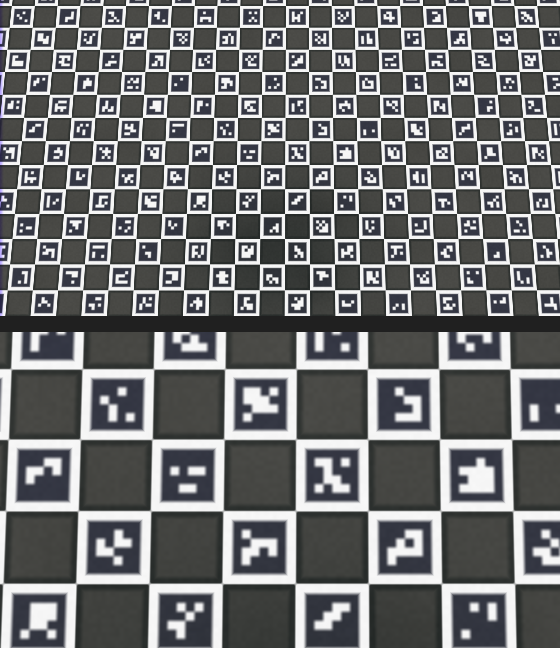
Top: the whole. Bottom: its middle third, enlarged.
Give the GLSL for this pattern, as a WebGL 2 fragment shader.

```glsl
#version 300 es
precision highp float;
// Checkerboard of dark squares and white-framed 4x4 code tiles, seen at a slight tilt.

uniform vec2 u_resolution;
out vec4 fragColor;

const vec3 WHITE    = vec3(0.965, 0.965, 0.965);
const vec3 CHARCOAL = vec3(0.285, 0.285, 0.270);
const vec3 DEEP     = vec3(0.155, 0.172, 0.165);
const vec3 INK      = vec3(0.205, 0.215, 0.265);
const vec3 FRINGE   = vec3(0.50, 0.42, 0.85);

const float FRAME_INNER = 0.365;             // half size of the ink square, in cells
const float BIT_PITCH = FRAME_INNER / 3.0;   // ink square is six bits wide
const float SOFTNESS = 0.035;                // lens blur, in cells

float hash(vec2 p) {
  vec3 q = fract(vec3(p.xyx) * 0.1031);
  q += dot(q, q.yzx + 33.33);
  return fract((q.x + q.y) * q.z);
}

float valueNoise(vec2 p) {
  vec2 i = floor(p), f = fract(p);
  f = f * f * (3.0 - 2.0 * f);
  return mix(mix(hash(i), hash(i + vec2(1, 0)), f.x),
             mix(hash(i + vec2(0, 1)), hash(i + vec2(1, 1)), f.x), f.y);
}

// Local cell width grows down the board: x is the column, y the row.
vec2 boardCoords(vec2 p, out float cellWidth) {
  float down = 1.0 - p.y - 0.0532;
  cellWidth = 0.07257 + 0.00829 * down;
  return vec2(p.x - 0.9412, 1.0592 * down) / cellWidth;
}

// One random bit of a tile; zero outside the 4x4 block.
float codeBit(vec2 cell, vec2 bit) {
  if (any(lessThan(bit, vec2(0))) || any(greaterThan(bit, vec2(3)))) return 0.0;
  return step(0.51, hash((cell + 40.0) * 5.0 + bit + 0.5));
}

// Bits joined with soft edges, so that neighbours merge into one shape.
float codeMask(vec2 cell, vec2 local, float blur) {
  vec2 g = local / BIT_PITCH + 1.5;
  vec2 i = floor(g);
  float s = min(blur / BIT_PITCH, 0.5);
  vec2 w = smoothstep(vec2(0.5 - s), vec2(0.5 + s), g - i);
  return mix(mix(codeBit(cell, i), codeBit(cell, i + vec2(1, 0)), w.x),
             mix(codeBit(cell, i + vec2(0, 1)), codeBit(cell, i + vec2(1, 1)), w.x), w.y);
}

// Smooth checkerboard: 1 on tiles, 0 on plain squares.
float checkerMask(vec2 local, float parity, float blur) {
  vec2 s = 2.0 * smoothstep(vec2(-blur), vec2(blur), 0.5 - abs(local)) - 1.0;
  return smoothstep(0.08, 0.75, 0.5 + 0.5 * parity * s.x * s.y);
}

void main() {
  vec2 p = gl_FragCoord.xy / u_resolution.y;
  float cellWidth;
  vec2 board = boardCoords(p, cellWidth);
  vec2 cell = floor(board + 0.5);
  vec2 local = board - cell;
  float parity = 1.0 - 2.0 * mod(cell.x + cell.y, 2.0);
  float blur = max(SOFTNESS, 0.7 / (u_resolution.y * cellWidth));
  float d = max(abs(local.x), abs(local.y));

  // Plain squares: dark rim, soft shadow low in the middle, faint mottling
  float rim = smoothstep(0.37, 0.46, d);
  float shadow = exp(-dot((p - vec2(0.88, 0.20)) * vec2(3.6, 4.4),
                          (p - vec2(0.88, 0.20)) * vec2(3.6, 4.4)));
  vec3 color = mix(CHARCOAL, DEEP, clamp(0.75 * rim + 0.75 * shadow, 0.0, 1.0));
  color += 0.025 * (valueNoise(p * 9.0) - 0.5);

  // White tiles, their ink squares and the code bits
  color = mix(color, WHITE, checkerMask(local, parity, blur));
  if (parity > 0.0) {
    float ink = 1.0 - smoothstep(FRAME_INNER - blur, FRAME_INNER + blur, d);
    vec3 inkColor = mix(INK, DEEP, 0.5 * shadow);
    color = mix(color, inkColor, ink);
    color = mix(color, WHITE, codeMask(cell, local, blur));
  }

  // Coloured fringe at the left edge, then fine sensor grain
  color = mix(color, color * FRINGE * 1.3, 0.7 * (1.0 - smoothstep(0.0, 0.014, p.x)));
  color += 0.016 * (valueNoise(p * 210.0) - 0.5);
  fragColor = vec4(clamp(color, 0.0, 1.0), 1.0);
}
```
